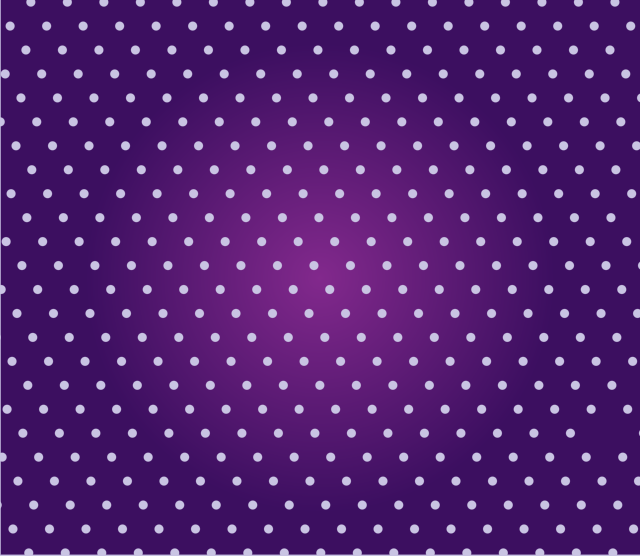
Give the GLSL for this pattern, as a Shadertoy shader.

```glsl
#define DOT_PITCH vec2(0.05704, 0.03742)
#define FIRST_DOT vec2(0.0482, 0.0033)
#define ROW_SHIFT 0.4323
#define DOT_RADIUS 0.00705
#define GLOW_RADIUS 0.365
#define EDGE_WIDTH vec2(0.0012, 0.0022)
#define MISSING_DOT vec2(8.0, 18.0)
#define GLOW_COLOR vec3(0.510, 0.160, 0.550)
#define GROUND_COLOR vec3(0.236, 0.058, 0.378)
#define DOT_COLOR vec3(0.790, 0.770, 0.890)

// Coverage of a shape from its signed distance
float coverage(float dist, float pixel) {
    return 1.0 - smoothstep(-0.75 * pixel, 0.75 * pixel, dist);
}

// Distance to the nearest dot; each row slides by a fixed part of the pitch
float dotDistance(vec2 p) {
    vec2 cell = (p - FIRST_DOT) / DOT_PITCH;
    float row = floor(cell.y + 0.5);
    cell.x -= row * ROW_SHIFT;
    vec2 id = vec2(floor(cell.x + 0.5), row);
    float dist = length((cell - id) * DOT_PITCH) - DOT_RADIUS;
    bool missing = all(lessThan(abs(id - MISSING_DOT), vec2(0.5)));
    return missing ? 1.0 : dist;
}

void mainImage(out vec4 fragColor, in vec2 fragCoord) {
    // Canvas width is one unit; rows are counted down from the top
    float pixel = 1.0 / iResolution.x;
    vec2 uv = fragCoord * pixel;
    float height = iResolution.y * pixel;
    vec2 p = vec2(uv.x, height - uv.y);

    // Radial glow
    float falloff = length(p - 0.5 * vec2(1.0, height)) / GLOW_RADIUS;
    vec3 color = mix(GLOW_COLOR, GROUND_COLOR, min(falloff, 1.0));

    // Slanted dot lattice
    color = mix(color, DOT_COLOR, coverage(dotDistance(p), pixel));

    // Pale hairlines on the left and bottom
    vec2 inset = uv - EDGE_WIDTH;
    color = mix(color, DOT_COLOR, coverage(min(inset.x, inset.y), pixel));

    fragColor = vec4(color, 1.0);
}
```
